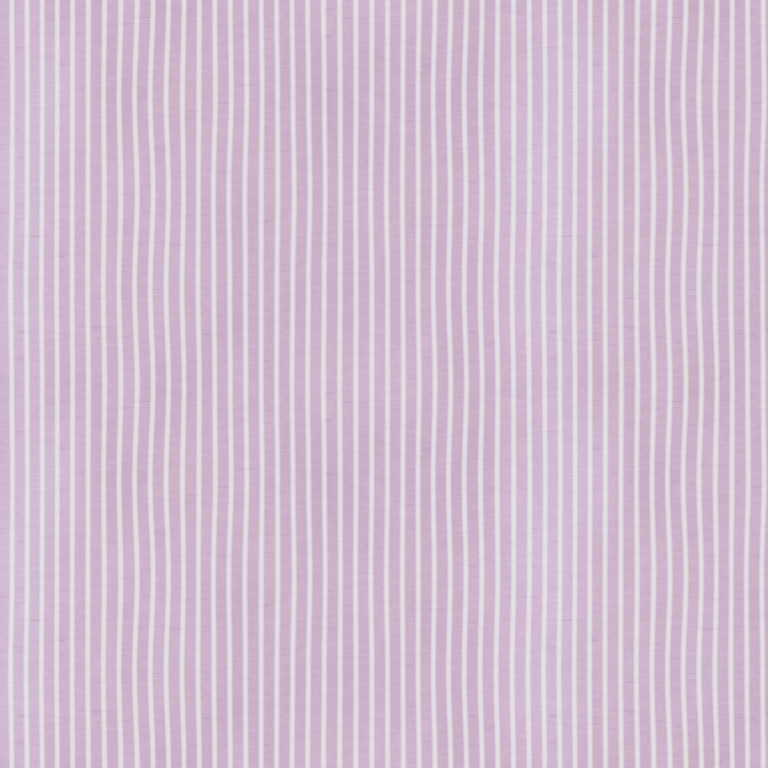
Give the GLSL for this texture, as a WebGL 2 fragment shader.

```glsl
#version 300 es
precision highp float;

uniform vec2 u_resolution;
out vec4 outColor;

// Stripe layout
const float STRIPES = 49.0;           // white lines across the canvas
const float STRIPE_PHASE = 0.70;      // centre of the first line, in stripe periods
const float LINE_HALF_WIDTH = 0.15;   // in stripe periods
const float LINE_SOFTNESS = 0.095;
const float WOBBLE = 0.24;            // sideways drift, in stripe periods

// The cloth swatch repeats every 34 stripes across and twice down
const vec2 SWATCHES = vec2(STRIPES / 34.0, 2.0);

// Colours
const vec3 LILAC_DEEP = vec3(0.780, 0.675, 0.765);
const vec3 LILAC_PALE = vec3(0.832, 0.748, 0.838);
const vec3 LINE_WHITE = vec3(0.890, 0.882, 0.890);

// Wear and weave
const float PALE_BAND_CENTRE = 0.035;
const float PALE_BAND_WIDTH = 0.10;
const float PALE_BAND_STRENGTH = 0.42;
const float MOTTLE_STRENGTH = 0.60;
const float WEAVE_STRENGTH = 0.042;
const float SLUB_STRENGTH = 0.035;

float hash(vec2 p) {
    vec3 q = fract(p.xyx * vec3(0.1031, 0.1030, 0.0973));
    q += dot(q, q.yzx + 33.33);
    return fract((q.x + q.y) * q.z);
}

// Value noise that wraps after `cells` cells per swatch
float tiledNoise(vec2 swatch, vec2 cells, float seed) {
    vec2 p = swatch * cells;
    vec2 cell = floor(p);
    vec2 f = smoothstep(0.0, 1.0, p - cell);
    vec2 lo = mod(cell, cells) + seed;
    vec2 hi = mod(cell + 1.0, cells) + seed;
    return mix(mix(hash(lo), hash(vec2(hi.x, lo.y)), f.x),
               mix(hash(vec2(lo.x, hi.y)), hash(hi), f.x), f.y);
}

// Coverage of the nearest white line
float stripeMask(float x, float drift) {
    float phase = x * STRIPES - STRIPE_PHASE + drift;
    float d = abs(fract(phase + 0.5) - 0.5);
    float soft = max(LINE_SOFTNESS, STRIPES / u_resolution.x);
    return 1.0 - smoothstep(LINE_HALF_WIDTH - soft, LINE_HALF_WIDTH + soft, d);
}

// Broad light and dark areas, 0 deep to 1 pale
float fading(vec2 swatch) {
    float offset = fract(swatch.x - PALE_BAND_CENTRE + 0.5) - 0.5;
    float band = exp(-pow(offset / PALE_BAND_WIDTH, 2.0));
    float mottle = 0.6 * tiledNoise(swatch, vec2(9.0, 4.0), 11.0)
                 + 0.4 * tiledNoise(swatch, vec2(20.0, 7.0), 47.0);
    return clamp(0.02 + PALE_BAND_STRENGTH * band + MOTTLE_STRENGTH * mottle, 0.0, 1.0);
}

// Fine crossing threads, centred on zero
float weave(vec2 swatch) {
    float weft = tiledNoise(swatch, vec2(44.0, 180.0), 83.0);
    float warp = tiledNoise(swatch, vec2(230.0, 36.0), 131.0);
    float grain = tiledNoise(swatch, vec2(200.0, 150.0), 197.0);
    return 0.5 * weft + 0.2 * warp + 0.3 * grain - 0.5;
}

// Sparse thicker weft threads
float slubs(vec2 swatch) {
    return smoothstep(0.86, 1.0, tiledNoise(swatch, vec2(26.0, 130.0), 251.0));
}

void main() {
    vec2 uv = gl_FragCoord.xy / u_resolution;
    vec2 swatch = uv * SWATCHES;

    float drift = WOBBLE * (tiledNoise(swatch, vec2(7.0, 4.0), 307.0) - 0.5);
    float line = stripeMask(uv.x, drift);

    // Ground cloth, then lines, then thread texture
    float pale = fading(swatch);
    vec3 color = mix(LILAC_DEEP, LILAC_PALE, pale);
    color = mix(color, LINE_WHITE, line * mix(0.92, 1.0, pale));

    float threadContrast = mix(1.0, 0.45, line);
    color += WEAVE_STRENGTH * weave(swatch) * threadContrast;
    color -= SLUB_STRENGTH * slubs(swatch) * threadContrast * vec3(0.8, 1.0, 0.8);

    outColor = vec4(color, 1.0);
}
```
